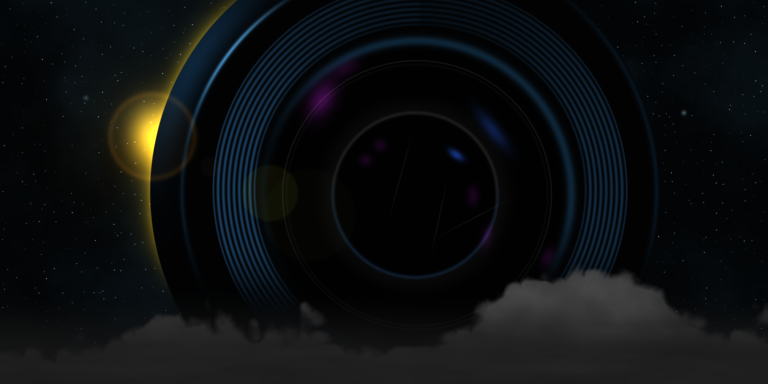
Reproduce this background procedurally as a Shadertoy shader.

```glsl
// Giant camera lens eclipsing a golden sun, in a starry sky above dark clouds.

float hash(vec2 p) {
    return fract(sin(dot(p, vec2(127.1, 311.7))) * 43758.5453);
}

float noise(vec2 p) {
    vec2 i = floor(p), f = fract(p);
    f = f * f * (3.0 - 2.0 * f);
    return mix(mix(hash(i), hash(i + vec2(1, 0)), f.x),
               mix(hash(i + vec2(0, 1)), hash(i + vec2(1, 1)), f.x), f.y);
}

float fbm(vec2 p) {
    float sum = 0.0, amp = 0.5;
    for (int i = 0; i < 5; i++) {
        sum += amp * noise(p);
        p = mat2(1.6, 1.2, -1.2, 1.6) * p + 7.3;
        amp *= 0.5;
    }
    return sum;
}

float bell(float x, float width) {
    return exp(-x * x / (width * width));
}

float disc(vec2 p, float radius, float blur) {
    return 1.0 - smoothstep(-blur, blur, length(p) - radius);
}

// Soft ellipse turned by an angle
float spot(vec2 p, vec2 size, float angle) {
    float c = cos(angle), s = sin(angle);
    p = vec2(c * p.x + s * p.y, c * p.y - s * p.x) / size;
    return exp(-dot(p, p));
}

float segment(vec2 p, vec2 a, vec2 b, float width) {
    vec2 d = b - a;
    float t = clamp(dot(p - a, d) / dot(d, d), 0.0, 1.0);
    return bell(length(p - a - d * t), width) * sin(3.14159 * t);
}

vec3 sky(vec2 p, float px) {
    vec3 col = vec3(0.008, 0.014, 0.018)
             + vec3(0.025, 0.05, 0.065) * smoothstep(0.3, 0.8, fbm(p * 4.0));
    for (int i = 0; i < 2; i++) {
        vec2 q = p * (22.0 + 17.0 * float(i)), cell = floor(q) + 50.0 * float(i);
        vec2 offset = 0.2 + 0.6 * vec2(hash(cell), hash(cell + 9.0));
        float d = length(fract(q) - offset) * p.x / max(p.x, 1e-4) / (22.0 + 17.0 * float(i));
        float power = pow(hash(cell + 23.0), 5.0);
        col += vec3(0.3, 0.36, 0.4) * power * bell(d, max(0.0018, 0.6 * px));
    }
    // Two brighter stars
    float stars = spot(p - vec2(1.781, 0.706), vec2(0.006), 0.0)
                + 0.6 * spot(p - vec2(0.224, 0.745), vec2(0.006), 0.0);
    return col + vec3(0.25, 0.3, 0.33) * stars;
}

vec3 lens(vec2 p, float px) {
    float fade = smoothstep(0.2, 0.48, p.y);

    // Barrel with blue sheen on the upper left
    vec2 q = p - vec2(1.055, 0.5);
    float r = length(q);
    float sheen = spot(p - vec2(0.52, 0.82), vec2(0.11, 0.26), -0.55);
    vec3 col = vec3(0.006, 0.009, 0.012) + vec3(0.05, 0.14, 0.22) * sheen * smoothstep(0.56, 0.65, r);
    col += vec3(0.02, 0.06, 0.09) * bell(r - 0.655, 0.007) * smoothstep(0.3, 0.6, q.x) * fade;
    float streak = length(p - vec2(1.068, 0.5)) - 0.594;
    col += vec3(0.22, 0.42, 0.56) * bell(streak, 0.005) * spot(p - vec2(0.6, 0.87), vec2(0.09, 0.16), -0.6);
    col += vec3(0.03, 0.08, 0.12) * bell(streak, 0.006) * smoothstep(0.9, 0.5, p.x) * fade;

    // Ridged grip
    q = p - vec2(1.094, 0.505);
    r = length(q);
    float band = smoothstep(0.425, 0.435, r) * (1.0 - smoothstep(0.537, 0.543, r));
    float ridge = 0.5 + 0.5 * cos(6.28318 * (r - 0.54) / 0.0138);
    float side = 0.3 + 0.7 * pow(abs(q.x) / r, 2.0);
    side *= smoothstep(0.16, 0.36, p.y) * (q.x < 0.0 ? 1.15 : 0.75);
    col = mix(col, vec3(0.008, 0.016, 0.023) + vec3(0.08, 0.19, 0.29) * ridge * side, band);

    // Front rim and dark interior
    q = p - vec2(1.086, 0.492);
    r = length(q);
    col = mix(col, vec3(0.004), disc(q, 0.41, 0.006));
    float rimLight = 0.25 + 0.75 * smoothstep(-0.3, 0.3, q.x + q.y);
    col += vec3(0.05, 0.14, 0.21) * bell(r - 0.402, 0.012) * rimLight * fade;
    col += vec3(0.06, 0.065, 0.065) * bell(r - 0.35, max(0.002, 0.6 * px)) * (0.4 + fade * 0.6);
    col += vec3(0.02) * bell(r - 0.34, 0.003);

    // Front glass and shutter blades
    q = p - vec2(1.081, 0.492);
    r = length(q);
    col += vec3(0.022) * bell(r - 0.225, 0.025);
    col = mix(col, vec3(0.002), disc(q, 0.214, 0.004));
    vec3 edgeTint = mix(vec3(0.04, 0.09, 0.15), vec3(0.09), smoothstep(-0.15, 0.1, q.y));
    col += edgeTint * bell(r - 0.214, 0.005);
    float blades = segment(p, vec2(1.076, 0.66), vec2(1.01, 0.42), 0.002)
                 + segment(p, vec2(1.164, 0.53), vec2(1.122, 0.33), 0.002)
                 + segment(p, vec2(1.135, 0.38), vec2(1.335, 0.485), 0.002);
    col += 0.05 * blades;

    // Coated reflections
    float violet = spot(p - vec2(0.838, 0.742), vec2(0.03, 0.05), -0.5)
                 + 0.45 * spot(p - vec2(0.9, 0.822), vec2(0.035, 0.018), 0.5)
                 + 0.4 * spot(p - vec2(0.952, 0.583), vec2(0.016), 0.0)
                 + 0.4 * spot(p - vec2(0.99, 0.622), vec2(0.016), 0.0)
                 + 0.4 * spot(p - vec2(1.232, 0.49), vec2(0.015, 0.026), 0.0)
                 + 0.5 * spot(p - vec2(1.268, 0.385), vec2(0.013, 0.03), -0.3)
                 + 0.4 * spot(p - vec2(1.427, 0.33), vec2(0.015, 0.025), -0.4);
    float blue = 0.55 * spot(p - vec2(1.283, 0.662), vec2(0.058, 0.017), -0.9)
               + spot(p - vec2(1.188, 0.597), vec2(0.021, 0.01), -0.6);
    return col + vec3(0.23, 0.04, 0.27) * violet + vec3(0.08, 0.2, 0.5) * blue;
}

void mainImage(out vec4 fragColor, in vec2 fragCoord) {
    float px = 1.0 / iResolution.y;
    vec2 p = fragCoord * px;
    vec2 sun = p - vec2(0.397, 0.645);

    // Sun glow and lit rim behind the lens
    float rim = length(p - vec2(1.055, 0.5)) - 0.664;
    float lit = smoothstep(0.2, 0.45, p.y) * smoothstep(0.75, 0.5, p.x);
    vec3 col = sky(p, px);
    col += vec3(0.42, 0.34, 0.04) * exp(-max(rim, 0.0) / 0.018) * lit;
    col += vec3(0.85, 0.68, 0.16) * spot(sun, vec2(0.055, 0.075), 0.0);
    col += vec3(0.25, 0.18, 0.03) * exp(-length(sun) / 0.075);
    col = mix(col, lens(p, px), 1.0 - smoothstep(-px, px, rim));

    // Flare ring and ghosts
    col += vec3(0.1, 0.06, 0.01) * (bell(length(sun) - 0.11, 0.008) + 0.3 * disc(sun, 0.11, 0.01));
    col += vec3(0.045, 0.045, 0.008) * disc(p - vec2(0.703, 0.497), 0.073, 0.005);
    col += vec3(0.012, 0.016, 0.006) * disc(p - vec2(0.807, 0.44), 0.12, 0.005);
    col += vec3(0.02, 0.015, 0.005) * disc(p - vec2(0.547, 0.565), 0.025, 0.005);

    // Fog, then billowing clouds with an uneven crest
    col = mix(col, vec3(0.1), 0.75 * smoothstep(0.27, 0.08, p.y + 0.04 * fbm(p * 5.0)));
    float crest = 0.1 + 0.08 * bell(p.x - 0.45, 0.2) + 0.07 * bell(p.x - 0.8, 0.07)
                + 0.17 * bell(p.x - 1.42, 0.17) + 0.14 * bell(p.x - 1.66, 0.17)
                + 0.06 * bell(p.x - 2.0, 0.2);
    float puff = fbm(p * 9.0 + 3.0);
    float depth = crest - p.y + 0.13 * (puff - 0.5) + 0.035 * abs(2.0 * noise(p * 24.0) - 1.0);
    float cover = smoothstep(-0.006, 0.035, depth);
    float bright = 0.12 + 0.16 * puff * smoothstep(0.06, 0.24, p.y);
    bright += 0.05 * bell(p.x - 1.5, 0.3) * smoothstep(0.08, 0.22, p.y);
    bright += 0.05 * (fbm(p * vec2(4.0, 24.0)) - 0.4);
    col = mix(col, bright * vec3(1.0, 0.99, 1.0), cover * 0.92);

    fragColor = vec4(clamp(col, 0.0, 1.0), 1.0);
}
```
